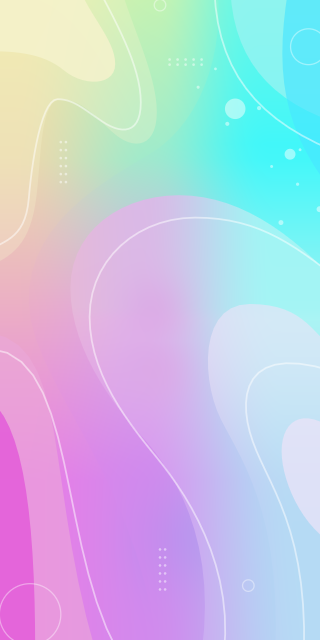
Reproduce this background procedurally as a WebGL 2 fragment shader.

```glsl
#version 300 es
precision highp float;
// Pastel fluid background: a soft colour field under translucent waves, white
// contour lines, bubbles, rings and dot grids. Waves are Bezier paths drawn by
// a small pen; space is 100 wide and 200 high, with y pointing down.
uniform vec2 u_resolution;
out vec4 fragColor;

// Colour ramps from top to bottom
const vec3 LEFT[4] = vec3[](vec3(.94, .92, .66), vec3(.92, .85, .68),
  vec3(.92, .67, .78), vec3(.91, .49, .9));
const vec3 CENTRE[4] = vec3[](vec3(.77, .95, .7), vec3(.62, .92, .8),
  vec3(.86, .66, .9), vec3(.82, .54, .93));
const vec3 RIGHT[4] = vec3[](vec3(.42, .97, .9), vec3(.25, .97, .98),
  vec3(.62, .95, .95), vec3(.65, .83, .95));
const vec3 WHITE = vec3(1), CREAM = vec3(.96, .95, .8);
const vec3 SKY = vec3(.28, .9, 1), ICE = vec3(.92, .89, .97);
const vec3 ROSE = vec3(.92, .66, .85), MAGENTA = vec3(.89, .36, .85);
const vec3 VIOLET = vec3(.64, .56, .93), ORCHID = CENTRE[2], MINT = RIGHT[2];
// Corners outside the canvas, used to close shapes
const vec2 TL = vec2(-3), TR = vec2(104, -3), BL = vec2(-3, 204), BR = vec2(104, 204);
const vec2 DOT_GAP = vec2(1.6, 2.5);
const float LINE_WIDTH = .55, LINE_ALPHA = .5;
const int CURVE_STEPS = 14, BUBBLES = 10;

vec2 q, start, pen, handle;
float pixel, dist, side;
vec3 col;

vec2 hash2(float n) {
  vec2 p = fract(n * vec2(.1031, .1137));
  p += dot(p, p.yx + 33.33);
  return fract((p.x + p.y) * p);
}

vec3 field(vec2 p) {
  float t = clamp(p.y / 50., 0., 2.999), f = fract(t);
  int i = int(t);
  float reach = mix(80., 100., p.y * .005);
  vec3 l = mix(LEFT[i], LEFT[i + 1], f), c = mix(CENTRE[i], CENTRE[i + 1], f);
  c = mix(l, c, smoothstep(5., 50., p.x));
  return mix(c, mix(RIGHT[i], RIGHT[i + 1], f), smoothstep(48., reach, p.x));
}

// Pen: tracks distance to the path and an even-odd inside test
void move(int x, int y) { start = pen = vec2(x, y); dist = 1e3; side = 1.; }
void line(vec2 b) {
  vec2 e = b - pen, w = q - pen;
  dist = min(dist, length(w - e * clamp(dot(w, e) / max(dot(e, e), 1e-6), 0., 1.)));
  if ((pen.y > q.y) != (b.y > q.y) && w.x < w.y * e.x / e.y) side = -side;
  pen = b;
}
// Curve leaving along the mirrored previous handle
void bend(int cx, int cy, int x, int y) {
  vec2 a = pen, b = handle, c = vec2(cx, cy), d = vec2(x, y);
  for (int i = 1; i <= CURVE_STEPS; i++) {
    float t = float(i) / float(CURVE_STEPS), s = 1. - t;
    line(s * s * s * a + 3. * s * t * (s * b + t * c) + t * t * t * d);
  }
  handle = 2. * d - c;
}
void curve(int bx, int by, int cx, int cy, int x, int y) {
  handle = vec2(bx, by);
  bend(cx, cy, x, y);
}

float cover(float d) { return clamp(.5 - d / pixel, 0., 1.); }
void fill(vec2 corner, vec3 c, float a) {
  line(corner);
  line(start);
  col = mix(col, c, a * cover(dist * side));
}
void ink(float d, float a) { col = mix(col, WHITE, a * cover(d)); }
void stroke() { ink(dist - LINE_WIDTH * .5, LINE_ALPHA); }
void disc(vec2 c, float r) { ink(distance(q, c) - r, .48); }
void ring(vec2 c, float r) { ink(abs(distance(q, c) - r) - .2, .4); }
void dots(vec2 origin, vec2 count) {
  vec2 gap = count.x > count.y ? DOT_GAP.yx : DOT_GAP;
  disc(origin + gap * clamp(round((q - origin) / gap), vec2(0), count - 1.), .4);
}
float glow(vec2 c, float r) { vec2 d = (q - c) / r; return exp(-dot(d, d)); }

void main() {
  vec2 uv = gl_FragCoord.xy / u_resolution;
  q = vec2(uv.x, 1. - uv.y) * vec2(100, 200);
  pixel = 100. / u_resolution.x;
  col = mix(field(q), VIOLET, .7 * glow(vec2(60, 168), 16.));

  // Wide band from top to bottom
  move(68,-3); curve(70,18, 62,39, 47,48); bend(8,70, 9,95); bend(44,150, 49,204);
  line(BR); fill(TR, field(q + 5.), .5);
  // Cream waves, upper left
  move(38,-3); curve(42,10, 49,24, 49,35); bend(42,47, 36,42); bend(26,31, 19,31);
  bend(13,52, 11,64); bend(4,80, -3,83); fill(TL, CREAM, .3);
  move(25,-3); curve(29,6, 36,13, 36,20); bend(26,27, 20,22); bend(6,16, -3,16);
  fill(TL, CREAM, .85);
  // Mint and sky sheets, upper right
  move(72,-3); curve(73,18, 84,31, 104,38); fill(TR, MINT, .7);
  move(90,-3); curve(86,22, 88,40, 104,60); fill(TR, SKY, .65);
  // Rose and magenta waves, lower left
  move(-3,104); curve(22,108, 14,150, 30,204); fill(BL, ROSE, .6);
  move(-3,125); curve(8,134, 11,165, 11,204); fill(BL, MAGENTA, .85);
  // Main blob with two soft smudges
  move(63,204); curve(68,168, 54,147, 44,136); bend(22,108, 22,90); bend(38,61, 56,61);
  bend(90,72, 104,87);
  fill(BR, mix(field(vec2(q.x + 4., max(q.y, 96.))), WHITE, .13), .95);
  col = mix(col, ORCHID, .7 * max(glow(vec2(48, 97), 10.), glow(vec2(48, 116), 10.)));
  // Pale blobs, lower right
  move(86,204); curve(88,160, 75,143, 69,131); bend(62,95, 78,95); bend(97,103, 104,109);
  fill(BR, ICE, mix(.65, .08, smoothstep(95., 165., q.y)));
  move(104,170); curve(94,164, 88,150, 88,141); bend(94,127, 104,134); fill(start, ICE, .75);
  // Contour lines
  move(31,-3); curve(38,10, 44,22, 44,32); bend(38,42, 32,38); bend(23,31, 18,31);
  bend(10,50, 9,62); bend(2,75, -3,78); stroke();
  move(67,-3); curve(68,22, 80,37, 104,47); stroke();
  move(-3,109); curve(24,111, 18,170, 37,204); stroke();
  move(70,204); curve(73,176, 58,154, 49,143); bend(28,117, 28,99); bend(43,68, 61,68);
  bend(90,75, 104,86); stroke();
  move(95,204); curve(96,165, 84,152, 79,138); bend(76,107, 104,116); stroke();
  // Bubbles along a diagonal, rings, dot grids
  disc(vec2(73.5, 34), 3.2);
  for (int i = 0; i < BUBBLES; i++) {
    vec2 h = hash2(float(i) + 7.);
    vec2 c = mix(vec2(70, 22), vec2(94, 72), (float(i) + .5) / float(BUBBLES));
    disc(c + (h - .5) * vec2(24, 8), mix(.4, 1.8, h.y * h.y));
  }
  ring(vec2(50, 1.6), 1.8); ring(vec2(77.6, 183), 1.8);
  ring(vec2(9.4, 192), 9.6); ring(vec2(96.4, 14.6), 5.6);
  dots(vec2(53, 18.6), vec2(5, 2));
  dots(vec2(19, 44.4), vec2(2, 6));
  dots(vec2(50, 171.7), vec2(2, 6));
  fragColor = vec4(col, 1);
}
```
